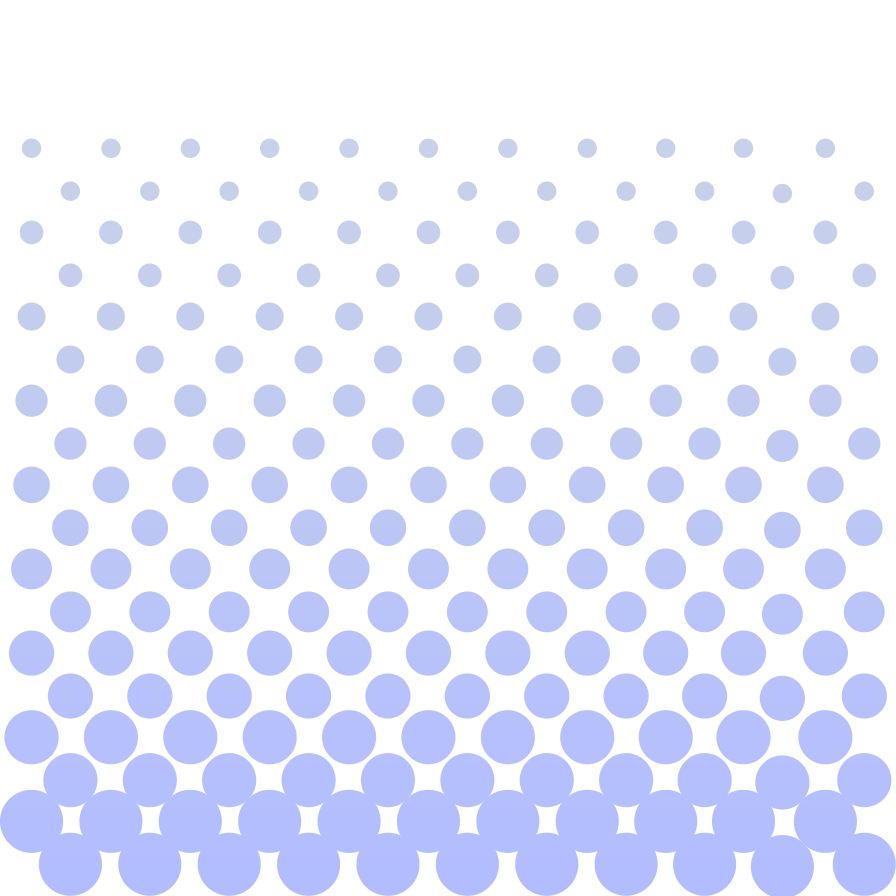
Give the GLSL for this pattern, as a WebGL 2 fragment shader.

```glsl
#version 300 es
precision highp float;
// Halftone fade: two interleaved dot lattices growing from pale grey-blue to periwinkle.

uniform vec2 u_resolution;
out vec4 fragColor;

const vec2 SPACING = vec2(0.0886, 0.0939);
const vec2 LAST_CELL = vec2(10.0, 8.0);
const vec2 MAIN_ORIGIN = vec2(0.0352, 0.1655);
const vec2 OFFSET_ORIGIN = vec2(0.0786, 0.2134);
const vec3 PAPER = vec3(1.0);
const vec3 PALE_BLUE = vec3(0.784, 0.820, 0.916);
const vec3 PERIWINKLE = vec3(0.700, 0.743, 1.0);

// Radius grows steadily, then faster in the last two rows.
float dotRadius(float row) {
    return 0.0108 + 0.0024 * row + 0.0026 * max(row - 6.0, 0.0);
}

// Slight misalignment of the columns near the right side.
vec2 columnNudge(float column, float drop) {
    float ninth = 1.0 - step(0.5, abs(column - 8.0));
    float tenth = 1.0 - step(0.5, abs(column - 9.0));
    return vec2(-0.001 * ninth - 0.0028 * tenth, drop * tenth);
}

// Signed distance to the nearest dot of a bounded lattice.
float latticeDistance(vec2 p, vec2 origin, float drop) {
    vec2 cell = clamp(round((p - origin) / SPACING), vec2(0.0), LAST_CELL);
    vec2 center = origin + cell * SPACING + columnNudge(cell.x, drop);
    return length(p - center) - dotRadius(cell.y);
}

vec3 inkColor(float depth) {
    return mix(PALE_BLUE, PERIWINKLE, smoothstep(0.0, 1.0, depth) * 0.3 + depth * 0.7);
}

void main() {
    // Canvas units, with y measured downward from the top edge.
    vec2 p = gl_FragCoord.xy / u_resolution;
    p.y = 1.0 - p.y;
    float pixel = 1.0 / min(u_resolution.x, u_resolution.y);

    // Union of both lattices with a one-pixel soft edge.
    float d = min(latticeDistance(p, MAIN_ORIGIN, 0.0),
                  latticeDistance(p, OFFSET_ORIGIN, 0.0026));
    float coverage = clamp(0.5 - d / pixel, 0.0, 1.0);

    float depth = clamp((p.y - MAIN_ORIGIN.y) / 0.79, 0.0, 1.0);
    fragColor = vec4(mix(PAPER, inkColor(depth), coverage), 1.0);
}
```
